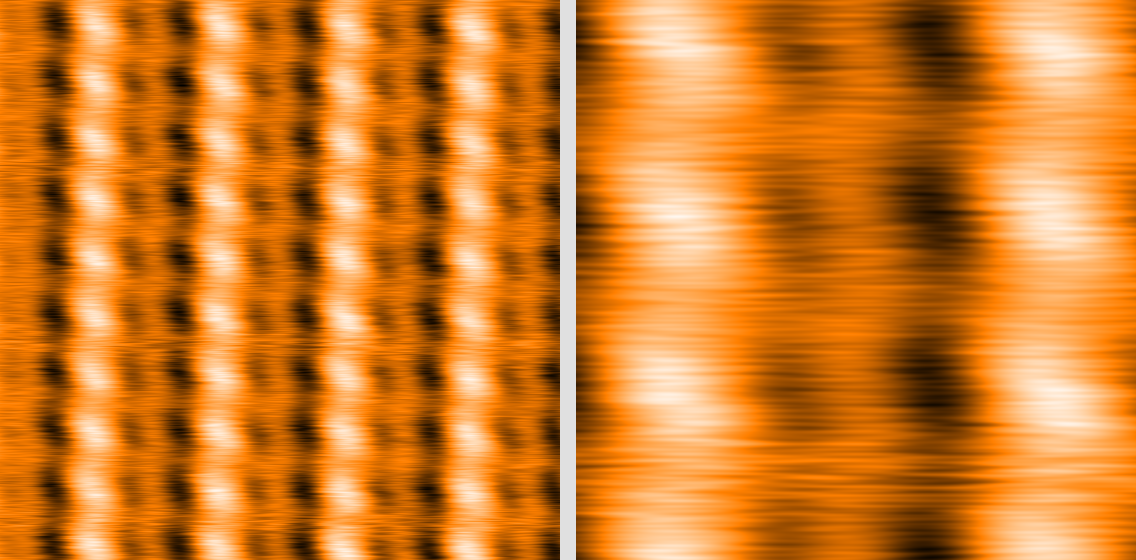
Left: the whole. Right: its middle third, enlarged.
This texture is drawn by a WebGL 2 fragment shader. Its source:

```glsl
#version 300 es
precision highp float;
// Scanned relief of a regular lattice: tall bright bumps, each flanked by a deep
// and a shallow pit, summed from periodic bell curves. Line-by-line scan noise
// roughens the height, which a black-orange-white ramp then colours.

#define PERIOD vec2(0.224, 0.1039)      // lattice spacing, canvas units
#define ORIGIN vec2(0.1705, 0.9555)     // centre of one bump
#define SKEW vec2(0.006, -0.010)        // slight drift of columns and rows
#define BUMP_LEAN 0.036                 // sideways sway of bumps, in periods
#define PIT_LEAN 0.022                  // sideways sway of pits, in periods
#define BASE_HEIGHT 0.474
#define SCAN_LINES 384.0
#define STREAK_GAIN 0.105
#define LINE_JITTER 0.04
#define BAND_SPACING 0.318              // distance between rougher scan bands

uniform vec2 u_resolution;
out vec4 fragColor;

const float TAU = 6.2831853;

// Integer hash giving a unit gradient for each lattice point
vec2 gradientAt(vec2 cell) {
    uvec2 q = uvec2(ivec2(cell)) * uvec2(1597334673u, 3812015801u);
    uint h = (q.x ^ q.y) * 1597334673u;
    h = (h ^ (h >> 15)) * 2246822519u;
    float angle = float((h ^ (h >> 13)) & 65535u) / 65536.0 * TAU;
    return vec2(cos(angle), sin(angle));
}

float gradientNoise(vec2 p) {
    vec2 i = floor(p), f = p - i;
    vec2 w = f * f * f * (f * (f * 6.0 - 15.0) + 10.0);
    vec2 e = vec2(1.0, 0.0);
    float low = mix(dot(gradientAt(i), f),
                    dot(gradientAt(i + e.xy), f - e.xy), w.x);
    float high = mix(dot(gradientAt(i + e.yx), f - e.yx),
                     dot(gradientAt(i + e.xx), f - e.xx), w.x);
    return mix(low, high, w.y);
}

// Bell curve repeated once per unit
float periodicBell(float x, float centre, float width) {
    float d = fract(x - centre + 0.5) - 0.5;
    return exp(-0.5 * d * d / (width * width));
}

// 1 at the middle of a lattice row, 0 halfway to the next
float rowPulse(float y) {
    return 0.5 + 0.5 * cos(TAU * y);
}

// Smooth relief, with p measured in lattice periods
float latticeHeight(vec2 p, float shallowGain) {
    float sway = sin(TAU * p.y);
    float pitX = p.x + PIT_LEAN * sway;
    float bump = periodicBell(p.x + BUMP_LEAN * sway, 0.0, 0.125)
               * (0.20 + 0.22 * rowPulse(p.y));
    float deepPit = periodicBell(pitX, -0.30, 0.098)
                  * (0.18 + 0.23 * rowPulse(p.y - 0.05));
    float shallowPit = periodicBell(pitX, 0.305, 0.085)
                     * (0.05 + 0.17 * rowPulse(p.y));
    return BASE_HEIGHT + bump - deepPit - shallowPit * shallowGain;
}

// Long thin streaks, stronger inside evenly spaced bands
float scanStreaks(vec2 uv) {
    float band = pow(0.5 + 0.5 * cos(TAU * (uv.y - 0.064) / BAND_SPACING), 24.0);
    float fine = gradientNoise(uv * vec2(20.0, SCAN_LINES));
    float medium = gradientNoise(uv * vec2(13.0, SCAN_LINES * 0.57) + 37.3);
    float broad = gradientNoise(uv * vec2(6.0, SCAN_LINES * 0.17) + 91.7);
    return (fine + 0.6 * medium + 0.4 * broad) * (1.0 + 0.6 * band);
}

// Black through orange to white
vec3 heatRamp(float t) {
    return clamp(vec3(2.0 * t, t, 2.0 * t - 1.0), 0.0, 1.0);
}

void main() {
    vec2 uv = gl_FragCoord.xy / u_resolution;

    // Lattice coordinates, with each scan line nudged sideways
    vec2 p = (uv - ORIGIN - SKEW * (uv.yx - ORIGIN.yx)) / PERIOD;
    p.x += LINE_JITTER * gradientNoise(vec2(uv.x * 3.0, uv.y * 230.0) + 11.4);
    p.y += 0.05 * gradientNoise(uv * vec2(4.0, 9.0) + 5.2);

    // Shallow pits fade near the left edge
    float height = latticeHeight(p, mix(0.3, 1.0, smoothstep(0.0, 0.12, uv.x)));

    // Uneven repeats, then scan noise
    height += 0.04 * gradientNoise(uv * vec2(6.0, 11.0) + 63.1);
    height += STREAK_GAIN * scanStreaks(uv);

    fragColor = vec4(heatRamp(height), 1.0);
}
```
